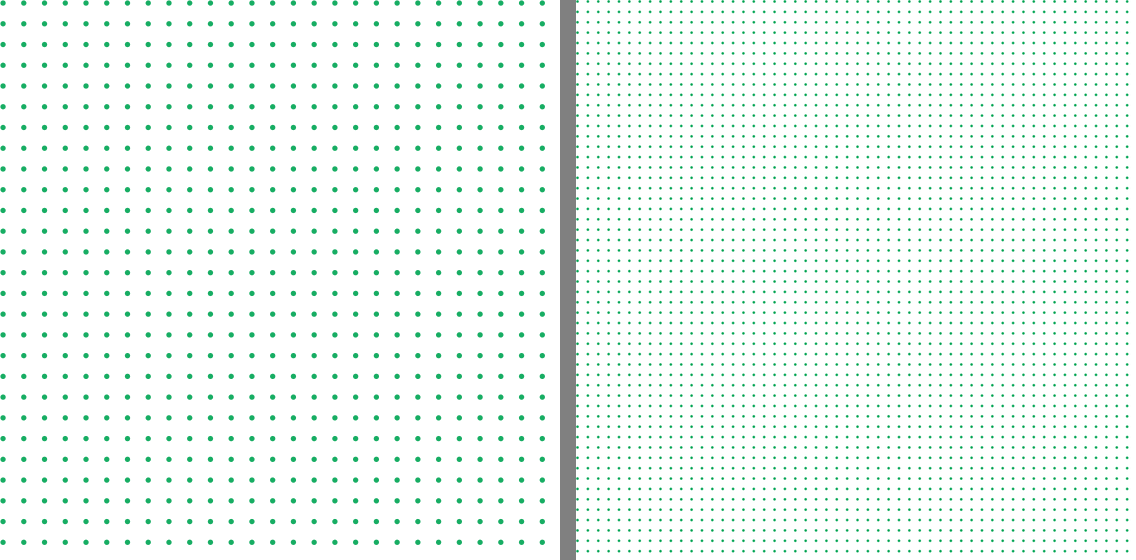
Left, the tile; right, the same tile 2 across and 2 down.
Write a Shadertoy shader that draws this pattern.

```glsl
const float REPEATS = 27.0;
const float DOT_RADIUS = 0.127;                 // in cells
const vec2 DOT_CENTER = vec2(0.147, 0.853);     // in cells, near the upper left
const vec3 PAPER = vec3(1.0);
const vec3 GREEN = vec3(0.09, 0.68, 0.39);

// Signed distance to the nearest dot of a unit grid
float dotGridDistance(vec2 p, vec2 center, float radius) {
    vec2 local = fract(p - center + 0.5) - 0.5;
    return length(local) - radius;
}

// Coverage of a shape across an edge one pixel wide
float coverage(float dist, float pixel) {
    return clamp(0.5 - dist / pixel, 0.0, 1.0);
}

void mainImage(out vec4 fragColor, in vec2 fragCoord) {
    // Whole number of cells on each axis, so opposite edges join
    vec2 cell = fragCoord / iResolution.xy * REPEATS;
    float pixel = REPEATS / min(iResolution.x, iResolution.y);

    float dist = dotGridDistance(cell, DOT_CENTER, DOT_RADIUS);
    vec3 color = mix(PAPER, GREEN, coverage(dist, pixel));
    fragColor = vec4(color, 1.0);
}
```
